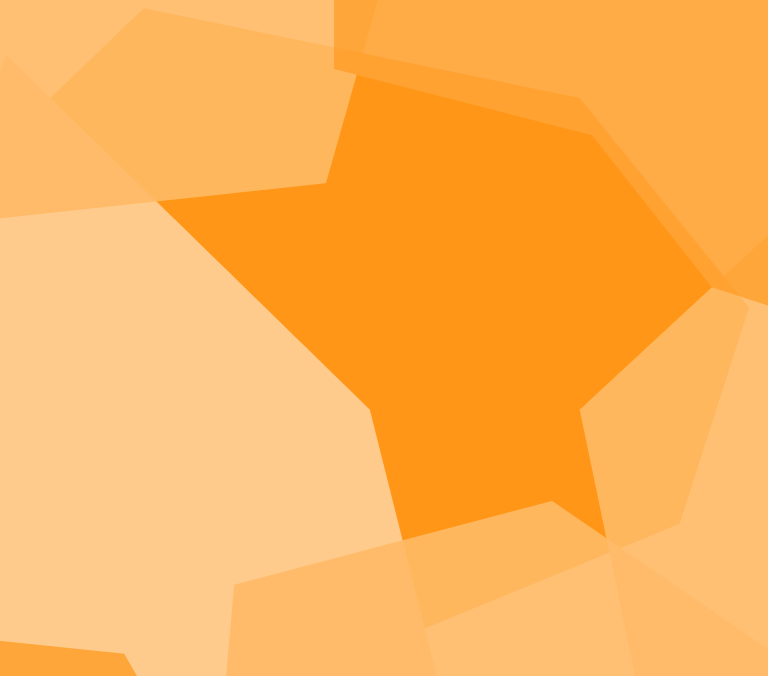
A WebGL 1 fragment shader for this background:

```glsl
precision highp float;
uniform vec2 u_resolution;

#define ASPECT 1.138
#define CORE vec3(1.0, 0.59, 0.09)
#define PALE vec3(1.0, 0.797, 0.55)
#define PEACH vec3(1.0, 0.753, 0.455)
#define APRICOT vec3(1.0, 0.717, 0.37)
#define HONEY vec3(1.0, 0.735, 0.41)
#define AMBER vec3(1.0, 0.67, 0.273)
#define BAND vec3(1.0, 0.635, 0.196)
#define DEEP vec3(1.0, 0.651, 0.227)

// Signed distance to the line a-b, positive on its left
float side(vec2 p, vec2 a, vec2 b) {
  vec2 d = normalize(b - a);
  return dot(p - a, vec2(-d.y, d.x));
}

// Inner side of a convex corner a-b-c
float corner(vec2 p, vec2 a, vec2 b, vec2 c) {
  return min(side(p, a, b), side(p, b, c));
}

// Smooth coverage about one pixel wide
float cover(float dist) {
  return clamp(dist * u_resolution.y + 0.5, 0.0, 1.0);
}

void main() {
  vec2 p = gl_FragCoord.xy / u_resolution * vec2(ASPECT, 1.0);

  // Central polygon
  vec2 rightTip = vec2(1.110, 0.545);
  vec2 topTip = vec2(0.213, 0.988);
  float centreDist = corner(p, vec2(0.631, 0.071), vec2(1.007, 0.225), rightTip);
  centreDist = min(centreDist, corner(p, rightTip, vec2(0.859, 0.855), topTip));
  centreDist = min(centreDist, side(p, topTip, vec2(0.0756, 0.856)));
  float centre = cover(centreDist);

  // Translucent panels around it
  float top = cover(corner(p, vec2(0.0, 0.677), vec2(0.483, 0.729), vec2(0.560, 1.0)));
  float right = cover(corner(p, vec2(1.138, 0.652), vec2(0.859, 0.394), vec2(0.941, 0.0)));
  vec2 ridge = vec2(0.347, 0.135);
  float bottom = cover(min(
    corner(p, vec2(1.138, 0.040), vec2(0.818, 0.259), ridge),
    side(p, ridge, vec2(0.335, 0.0))));
  float veil = max(top, max(right, bottom));

  // Pale left panel
  vec2 peak = vec2(0.009, 0.919);
  float left = cover(min(
    corner(p, vec2(0.647, 0.0), vec2(0.548, 0.394), peak),
    side(p, peak, vec2(0.0, 0.893))));

  // Concave panel in the upper right
  vec2 bend = vec2(0.877, 0.800);
  float canopy = cover(max(
    corner(p, vec2(0.495, 1.0), vec2(0.495, 0.898), bend),
    corner(p, bend, vec2(1.055, 0.575), vec2(1.138, 0.548))));

  // Small wedge in the lower left
  float wedge = cover(corner(p, vec2(0.203, 0.0), vec2(0.184, 0.033), vec2(0.0, 0.052)));

  // Layers from back to front
  vec3 color = mix(PEACH, CORE, centre);
  color = mix(color, mix(PEACH, APRICOT, centre), veil);
  color = mix(color, HONEY, bottom * right);
  color = mix(color, mix(PALE, HONEY, veil), left);
  color = mix(color, mix(mix(AMBER, DEEP, veil), BAND, centre), canopy);
  color = mix(color, DEEP, wedge);

  gl_FragColor = vec4(color, 1.0);
}
```
